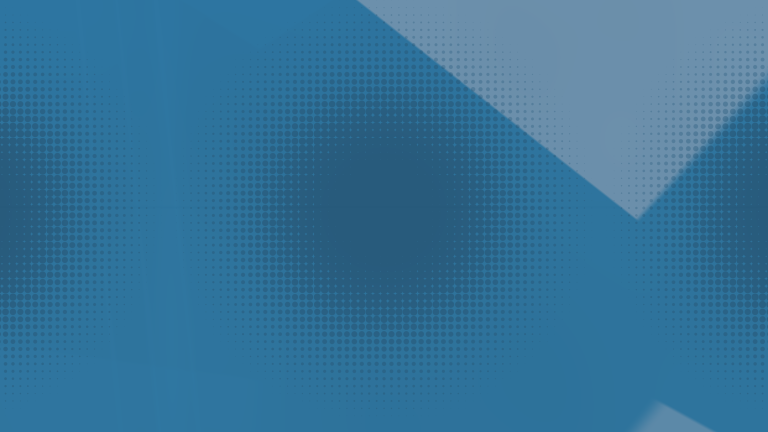
Give the GLSL for this background, as a WebGL 1 fragment shader.

```glsl
precision highp float;

uniform vec2 u_resolution;

const vec3 BLUE = vec3(0.18, 0.452, 0.612);
const vec3 DARK_BLUE = vec3(0.158, 0.358, 0.488);
const vec3 PALE_BLUE = vec3(0.422, 0.563, 0.672);
const vec2 DOT_ORIGIN = vec2(0.889, 0.5185);
const float DOT_PITCH = 0.01718;

// Signed distance to the line a-b, positive on its left side
float lineSide(vec2 p, vec2 a, vec2 b) {
  vec2 along = normalize(b - a);
  vec2 offset = p - a;
  return along.x * offset.y - along.y * offset.x;
}

float softStep(float distanceIn, float blur) {
  return smoothstep(-blur, blur, distanceIn);
}

// Soft band around the line a-b
float streak(vec2 p, vec2 a, vec2 b, float width) {
  float d = lineSide(p, a, b) / width;
  return exp(-d * d);
}

// Broad tonal drift from layered sines
float drift(vec2 p) {
  return sin(p.x * 4.1 + p.y * 2.3) * 0.5
       + sin(p.y * 7.0 - p.x * 3.2 + 1.4) * 0.3
       + sin(p.x * 13.0 + p.y * 5.0) * 0.2;
}

// Distance to the nearest of three halftone centres in a row
float blobDistance(vec2 p) {
  float nearest = 10.0;
  for (int i = -1; i <= 1; i++) {
    vec2 centre = vec2(0.889 + 1.005 * float(i), 0.514);
    nearest = min(nearest, length(p - centre));
  }
  return nearest;
}

// Round dots that swell and merge towards the blob centres
float halftone(vec2 p, float pixel) {
  vec2 grid = (p - DOT_ORIGIN) / DOT_PITCH;
  vec2 cell = floor(grid + 0.5);
  float blob = blobDistance(cell * DOT_PITCH + DOT_ORIGIN);
  float radius = max(0.96 - 1.9 * blob, 0.0);
  float blur = 0.7 * pixel / DOT_PITCH;
  float dotMask = softStep(radius - length(grid - cell), blur);
  return dotMask * smoothstep(0.0, 0.1, radius);
}

// Large pale wedge: crisp left edge, blurred right edge
float largeWedge(vec2 p, float pixel) {
  vec2 tip = vec2(1.475, 0.491);
  float blur = 0.008 + 0.05 * clamp(p.x - tip.x, 0.0, 0.4);
  float leftEdge = lineSide(p, vec2(0.826, 1.0), tip);
  float rightEdge = lineSide(p, tip, vec2(1.778, 0.819));
  return softStep(leftEdge, pixel + 0.001) * softStep(rightEdge, blur);
}

// Small pale corner at the lower right
float smallWedge(vec2 p) {
  vec2 apex = vec2(1.528, 0.069);
  float rightEdge = lineSide(p, vec2(1.655, 0.0), apex);
  float leftEdge = lineSide(p, apex, vec2(1.47, 0.0));
  return softStep(rightEdge, 0.005) * softStep(leftEdge, 0.025);
}

// Faint folds and near-vertical streaks
float folds(vec2 p) {
  float tone = 0.008 * streak(p, vec2(0.40, 0.0), vec2(0.385, 1.0), 0.035);
  for (int i = 0; i < 3; i++) {
    float x = 0.18 + 0.09 * float(i);
    tone += 0.006 * streak(p, vec2(x + 0.1, 0.0), vec2(x, 1.0), 0.006);
  }
  float lowerFacet = softStep(-lineSide(p, vec2(0.0, 0.2), vec2(0.6, 0.12)), 0.006);
  float upperFacet = softStep(lineSide(p, vec2(0.42, 1.0), vec2(0.6, 0.885)), 0.004)
                   * softStep(lineSide(p, vec2(0.6, 0.885), vec2(0.77, 1.0)), 0.004);
  return tone + 0.006 * lowerFacet * softStep(0.6 - p.x, 0.05) + 0.008 * upperFacet;
}

// Lighter facet crossing the central blob
float centralFacet(vec2 p) {
  float diagonal = lineSide(p, vec2(0.90, 0.63), vec2(1.134, 0.433));
  float fade = 1.0 - smoothstep(0.0, 0.16, diagonal);
  return softStep(diagonal, 0.008) * fade * smoothstep(0.38, 0.1, 0.0 + 0.1)
       * softStep(0.27 - length(p - vec2(1.0, 0.53)), 0.1);
}

void main() {
  float pixel = 1.0 / u_resolution.y;
  vec2 p = gl_FragCoord.xy * pixel;

  // Backdrop
  vec3 color = BLUE + vec3(0.3, 0.7, 1.0) * (0.008 * drift(p) + folds(p));
  color += vec3(-0.004, 0.004, 0.014) * smoothstep(0.5, 1.0, p.y);

  // Pale wedges
  float pale = largeWedge(p, pixel);
  color = mix(color, PALE_BLUE + 0.006 * drift(p * 1.5), pale);
  color = mix(color, PALE_BLUE, 0.75 * smallWedge(p));

  // Halftone overlay, denser in the blob cores
  float core = 1.0 - smoothstep(0.12, 0.42, blobDistance(p));
  float opacity = mix(0.55, 1.0, core) * (1.0 - 0.4 * pale);
  color = mix(color, DARK_BLUE, halftone(p, pixel) * opacity);

  // Fine creases over the central blob
  color += 0.012 * centralFacet(p);
  float crease = streak(p, vec2(0.0, 0.52), vec2(1.0, 0.52), 0.003);
  color -= 0.006 * crease * (1.0 - pale);

  gl_FragColor = vec4(color, 1.0);
}
```
